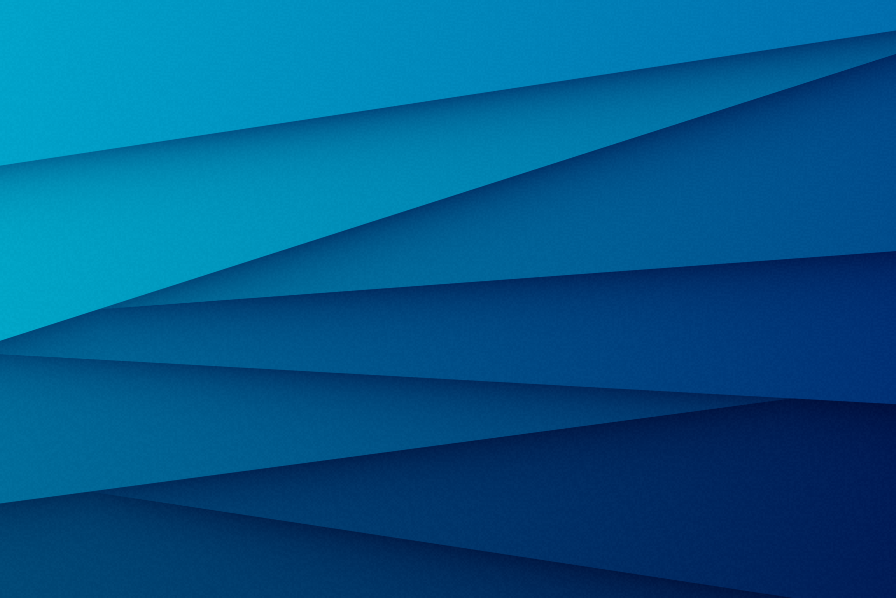
Write a Shadertoy shader that draws this background.

```glsl
float hash(vec2 p) {
    return fract(sin(dot(p, vec2(127.1, 311.7))) * 43758.5);
}

// Lays a sheet above the line from yLeft to yRight; alpha holds the shade on what lies below
void addSheet(inout vec4 layer, vec2 uv, float yLeft, float yRight, vec3 leftColor, vec3 rightColor) {
    float slope = (yRight - yLeft) * iResolution.y / iResolution.x;
    float dist = (uv.y - mix(yLeft, yRight, uv.x)) / sqrt(1.0 + slope * slope);
    float pixel = 1.0 / iResolution.y;

    // The nearest shadow wins, so overlapping ones do not add up
    layer.a = max(layer.a, exp(-max(-dist, 0.0) / 0.042));

    vec4 sheet = vec4(mix(leftColor, rightColor, uv.x), 0.0);
    layer = mix(layer, sheet, smoothstep(-0.6 * pixel, 0.6 * pixel, dist));
}

void mainImage(out vec4 fragColor, in vec2 fragCoord) {
    vec2 uv = fragCoord / iResolution.xy;

    // Backing, then sheets from the lowest to the topmost
    vec4 layer = vec4(mix(vec3(0.0, 0.29, 0.47), vec3(0.0, 0.12, 0.34), uv.x), 0.0);
    addSheet(layer, uv, 0.201, -0.026, vec3(0.0, 0.32, 0.51), vec3(0.0, 0.11, 0.34));
    addSheet(layer, uv, 0.158, 0.357, vec3(0.0, 0.43, 0.61), vec3(0.0, 0.21, 0.45));
    addSheet(layer, uv, 0.408, 0.324, vec3(0.0, 0.44, 0.62), vec3(0.0, 0.19, 0.46));
    addSheet(layer, uv, 0.471, 0.580, vec3(0.0, 0.53, 0.68), vec3(0.0, 0.30, 0.55));
    addSheet(layer, uv, 0.430, 0.910, vec3(0.0, 0.65, 0.78), vec3(0.0, 0.42, 0.64));
    addSheet(layer, uv, 0.723, 0.949, vec3(0.0, 0.64, 0.79), vec3(0.0, 0.43, 0.68));

    // Blue-tinted shadow, weaker towards the left edge
    float strength = layer.a * mix(0.75, 1.0, smoothstep(0.0, 0.4, uv.x));
    vec3 color = layer.rgb * (1.0 - strength * vec3(0.4, 0.48, 0.31));

    // Fine paper grain
    color += (hash(floor(uv * vec2(512.0, 342.0))) - 0.5) * 0.02;
    fragColor = vec4(clamp(color, 0.0, 1.0), 1.0);
}
```
